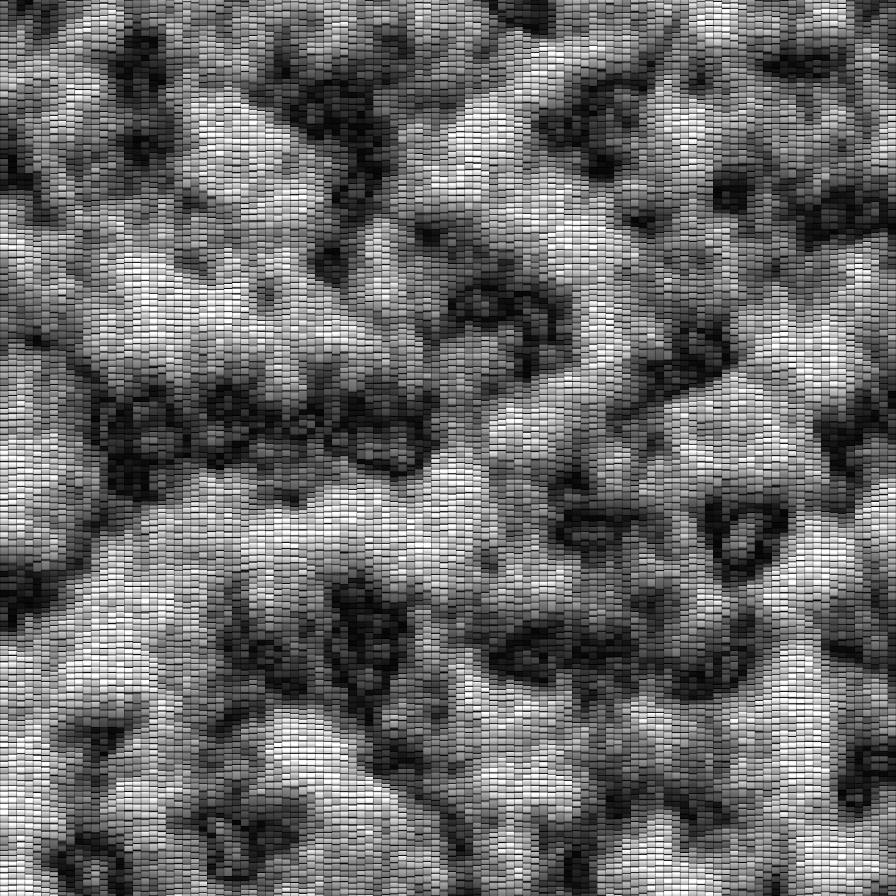
Reproduce this texture procedurally as a WebGL 1 fragment shader.

```glsl
precision highp float;
// A wall of small grey bricks whose brightness follows a billowed noise
// relief: folding the noise at zero leaves dark creases and closed rings.
// Each column of bricks is lifted by the relief, so the rows step and wobble.
uniform vec2 u_resolution;

#define COLUMNS 108.0      // bricks across the canvas
#define ROWS 144.0         // bricks up the canvas
#define RELIEF_SCALE 8.0   // noise cells across the canvas
#define ROUGHNESS 0.6      // strength of each finer octave
#define RELIEF_LEVEL 0.53  // mean height before folding
#define RELIEF_GAIN 1.36   // height contrast
#define LIFT 2.0           // vertical shift of raised bricks, in rows
#define GRAIN 0.17         // brightness variation between bricks
#define GAP_X 0.05         // half width of upright joints, in bricks
#define GAP_Y 0.10         // half height of level joints, in bricks
#define BEVEL 0.42         // brightness rise from bottom to top of a brick
#define EXPOSURE 0.91      // overall brightness

vec2 hash2(vec2 p) {
  vec3 q = fract(vec3(p.xyx) * vec3(0.1031, 0.1030, 0.0973));
  q += dot(q, q.yzx + 33.33);
  return fract((q.xx + q.yz) * q.zy);
}

// Slope contribution of one lattice corner.
float corner(vec2 cell, vec2 offset, vec2 f) {
  vec2 slope = normalize(hash2(cell + offset) - 0.5 + 0.0001);
  return dot(slope, f - offset);
}

float gradientNoise(vec2 p) {
  vec2 cell = floor(p);
  vec2 f = p - cell;
  vec2 w = f * f * (3.0 - 2.0 * f);
  float low = mix(corner(cell, vec2(0.0), f), corner(cell, vec2(1.0, 0.0), f), w.x);
  float high = mix(corner(cell, vec2(0.0, 1.0), f), corner(cell, vec2(1.0), f), w.x);
  return mix(low, high, w.y);
}

// Folded fractal noise with softly limited peaks, from 0 to 1.
float relief(vec2 uv) {
  vec2 p = uv * RELIEF_SCALE + 17.3;
  float sum = 0.0;
  float amplitude = 1.0;
  for (int octave = 0; octave < 4; octave++) {
    sum += amplitude * gradientNoise(p);
    p = mat2(1.6, 1.2, -1.2, 1.6) * p + 31.7;
    amplitude *= ROUGHNESS;
  }
  float height = abs(RELIEF_LEVEL + RELIEF_GAIN * sum);
  return height / pow(1.0 + pow(height, 4.0), 0.25);
}

void main() {
  vec2 uv = gl_FragCoord.xy / u_resolution.y;
  vec2 grid = vec2(COLUMNS, ROWS);
  vec2 pixel = grid / u_resolution.y;

  // Brick lookup, with every column shifted by its own relief.
  vec2 p = uv * grid;
  float columnCentre = (floor(p.x) + 0.5) / COLUMNS;
  p.y -= LIFT * relief(vec2(columnCentre, uv.y));
  vec2 brick = floor(p);
  vec2 f = p - brick;
  vec2 random = hash2(brick + 200.0);

  // Flat brick tone with some grain.
  float tone = relief((brick + vec2(0.5, 0.5 + 0.5 * LIFT)) / grid);
  tone *= 1.0 + GRAIN * (random.x - 0.5) * 2.0;
  tone = EXPOSURE * tone + 0.025;

  // Lit upper side, shaded lower side.
  tone *= 1.06 + BEVEL * (f.y - 0.5);

  // Smooth dark joints; the level ones vary in depth and height.
  vec2 gap = vec2(GAP_X, GAP_Y * (0.6 + 0.8 * random.x));
  vec2 face = clamp((min(f, 1.0 - f) - gap) / pixel + 0.5, 0.0, 1.0);
  tone *= mix(0.6, 1.0, face.x);
  tone *= mix(0.05 + 0.5 * random.y, 1.0, face.y);

  gl_FragColor = vec4(vec3(clamp(tone, 0.0, 1.0)), 1.0);
}
```
